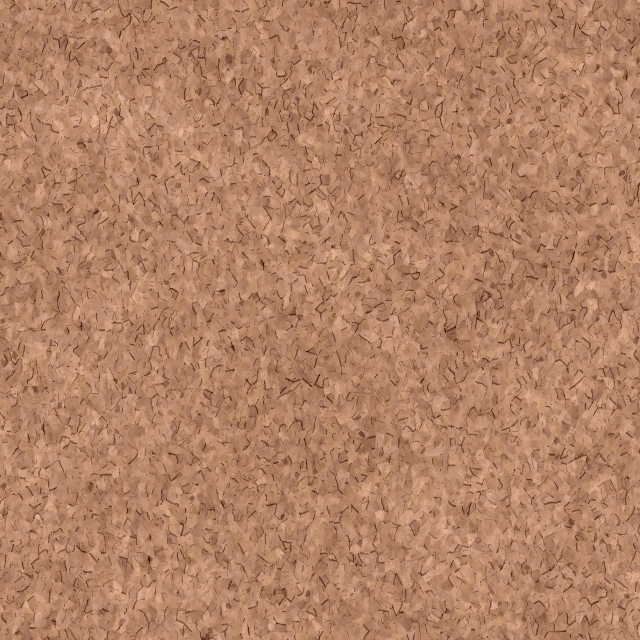
Reproduce this texture procedurally as a WebGL 1 fragment shader.

```glsl
precision highp float;
// Pressed cork sheet: small, slightly upright grains packed edge to edge.
// Two cellular layers give each grain a tone, a few shared borders open
// into thin dark crevices, and layered sines bend outlines and drift the shade.
uniform vec2 u_resolution;

const vec3 CORK_MID = vec3(0.712, 0.522, 0.402);
const vec3 LIGHT_STEP = vec3(1.0, 1.0, 0.98);   // colour change per unit of tone
const vec3 DARK_STEP = vec3(1.0, 0.96, 0.81);
const vec3 ROSY_TINT = vec3(-0.012, -0.012, 0.022);

struct Grain {
  vec2 id;         // cell of the nearest grain
  vec2 neighbour;  // cell of the second nearest grain
  float border;    // distance to the line between both, in cells
};

float hash(vec2 p, float seed) {
  vec3 q = fract(vec3(p.xyx) * 0.1031 + seed * 0.173);
  q += dot(q, q.yzx + 33.33);
  return fract((q.x + q.y) * q.z);
}

// Bends the plane so that grain outlines lose their straight sides.
vec2 warp(vec2 p) {
  vec2 broad = sin(p.yx * vec2(93.0, 71.0) + 2.0 * sin(p * 37.0));
  vec2 small = sin(p.yx * vec2(437.0, 391.0) + 1.7 * sin(p * 213.0));
  return p + 0.0020 * broad + 0.0004 * small;
}

Grain findGrain(vec2 p, float seed) {
  vec2 cell = floor(p);
  vec2 nearest = vec2(9.0);
  vec2 second = vec2(9.0);
  Grain g = Grain(cell, cell, 0.0);
  for (int y = -1; y <= 1; y++) {
    for (int x = -1; x <= 1; x++) {
      vec2 id = cell + vec2(float(x), float(y));
      vec2 jitter = vec2(hash(id, seed), hash(id, seed + 1.0));
      vec2 offset = id + jitter - p;
      if (dot(offset, offset) < dot(nearest, nearest)) {
        second = nearest;
        g.neighbour = g.id;
        nearest = offset;
        g.id = id;
      } else if (dot(offset, offset) < dot(second, second)) {
        second = offset;
        g.neighbour = id;
      }
    }
  }
  vec2 across = second - nearest;
  g.border = dot(0.5 * (nearest + second), across) / max(length(across), 0.001);
  return g;
}

// Bell-shaped random tone of one grain, with rare dark pits and pale chips.
float grainTone(vec2 id, float seed, float spread, float pit, float chip) {
  float bell = hash(id, seed) + hash(id, seed + 1.0) - 1.0;
  float rare = hash(id, seed + 2.0);
  return spread * bell - pit * step(0.988, rare) + chip * step(rare, 0.02);
}

// Share of the nearest grain at this point: half on the border, full inside.
float coverage(float border, float softness) {
  return 0.5 + 0.5 * smoothstep(0.0, softness, border);
}

float softEdge(float cells, float pixel) {
  return max(0.1, 0.7 * cells * pixel);
}

// Dark gaps follow only some of the borders, chosen per pair of grains.
float crevice(Grain g, float width, float rarity) {
  float opened = smoothstep(rarity, 1.0, hash(g.id + g.neighbour, 31.0));
  return opened * (1.0 - smoothstep(0.0, width, g.border));
}

// Slow waves, bent by each other, for shading broader than one grain.
float waves(vec2 p, float frequency) {
  vec2 q = p * frequency;
  vec2 bent = q + 1.8 * sin(q.yx * vec2(0.73, 0.61) + vec2(1.3, 4.1));
  return sin(bent.x + 0.6 * q.y) * sin(bent.y - 0.5 * q.x + 0.8);
}

float shadeDrift(vec2 p) {
  return 0.024 * waves(p, 8.0) + 0.018 * waves(p + 3.7, 31.0)
       + 0.018 * waves(p + 1.9, 77.0) + 0.014 * waves(p + 5.3, 143.0);
}

vec3 corkColour(float tone, float rosy) {
  vec3 slope = tone < 0.0 ? DARK_STEP : LIGHT_STEP;
  return CORK_MID + tone * slope + rosy * ROSY_TINT;
}

void main() {
  float pixel = 1.0 / min(u_resolution.x, u_resolution.y);
  vec2 uv = gl_FragCoord.xy * pixel;
  vec2 p = warp(uv);

  // Large grains and the smaller chips between and upon them
  vec2 grainCount = vec2(90.0, 66.0);
  vec2 chipCount = vec2(156.0, 122.0);
  Grain grain = findGrain(p * grainCount, 3.0);
  Grain chip = findGrain(p * chipCount + 17.0, 7.0);
  float grainCover = coverage(grain.border, softEdge(grainCount.x, pixel));
  float chipCover = coverage(chip.border, softEdge(chipCount.x, pixel));

  float tone = mix(grainTone(grain.neighbour, 11.0, 0.088, 0.04, 0.05),
                   grainTone(grain.id, 11.0, 0.088, 0.04, 0.05), grainCover);
  tone += mix(grainTone(chip.neighbour, 19.0, 0.062, 0.16, 0.03),
              grainTone(chip.id, 19.0, 0.062, 0.16, 0.03), chipCover);

  // Crevices, fine speckle and the drift over the sheet
  tone -= 0.30 * crevice(grain, 0.16, 0.66);
  tone -= 0.18 * crevice(chip, 0.20, 0.72);
  tone += 0.034 * (hash(floor(uv * 512.0), 43.0) - 0.5);
  tone += shadeDrift(uv) + 0.012;

  float rosy = mix(hash(grain.neighbour, 53.0), hash(grain.id, 53.0), grainCover) - 0.5;
  gl_FragColor = vec4(corkColour(tone, rosy), 1.0);
}
```
